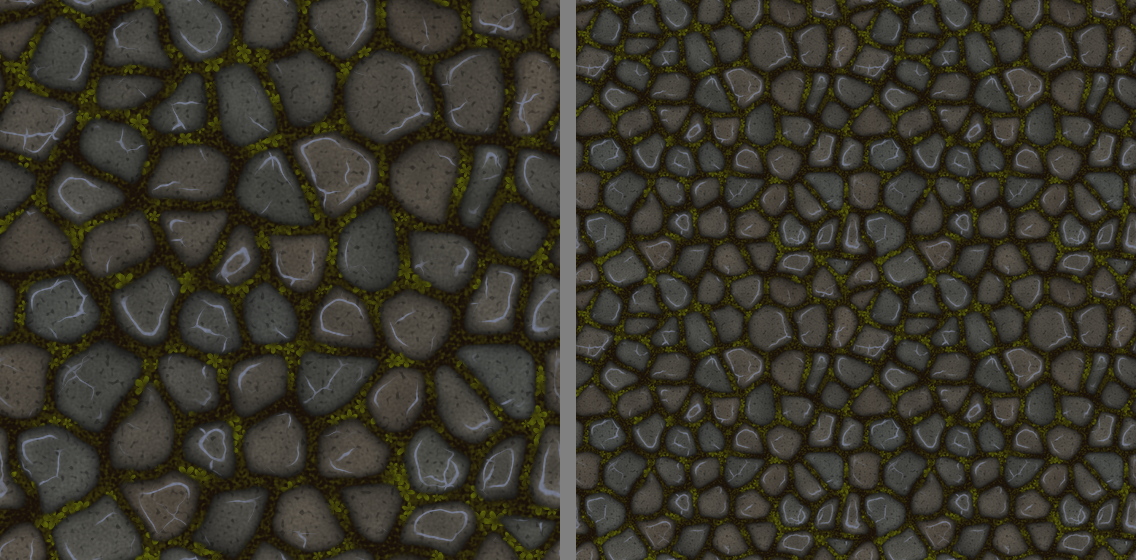
Left, the tile; right, the same tile 2 across and 2 down.
Give the GLSL for this texture, as a three.js fragment shader.

```glsl
#define STONES 8.0
#define JITTER 0.78
#define JOINT 0.065
#define CORNER 15.0
#define VEINS 16.0
#define VEIN_WIDTH 0.0029
#define TUFTS 38.0
#define STONE_DARK vec3(0.175, 0.17, 0.155)
#define STONE_LIGHT vec3(0.315, 0.305, 0.28)
#define VEIN_COLOR vec3(0.47, 0.50, 0.60)
#define SOIL vec3(0.105, 0.072, 0.04)
#define MOSS vec3(0.20, 0.185, 0.04)

varying vec2 vUv;

vec2 hash2(vec2 p) {
  p = vec2(dot(p, vec2(127.1, 311.7)), dot(p, vec2(269.5, 183.3)));
  return fract(sin(p) * 43758.5453);
}

float corner(vec2 cell, vec2 offset, vec2 f, float n) {
  vec2 gradient = hash2(mod(cell + offset, n) + 0.5) * 2.0 - 1.0;
  return dot(gradient, f - offset);
}

// Gradient noise that wraps after n cells
float noise(vec2 uv, float n) {
  vec2 cell = floor(uv * n);
  vec2 f = fract(uv * n);
  vec2 u = f * f * f * (f * (f * 6.0 - 15.0) + 10.0);
  vec2 e = vec2(0.0, 1.0);
  return mix(mix(corner(cell, e.xx, f, n), corner(cell, e.yx, f, n), u.x),
             mix(corner(cell, e.xy, f, n), corner(cell, e.yy, f, n), u.x), u.y);
}

// Jittered site of a cell, with every second row staggered
vec2 site(vec2 cell, float n) {
  float stagger = 0.5 * mod(cell.y, 2.0);
  return cell + 0.5 + JITTER * (hash2(mod(cell, n)) - 0.5) + vec2(stagger, 0.0);
}

// Wrapping Voronoi: x = rounded distance to the border, yz = cell id
vec3 voronoi(vec2 uv, float n, float sharpness) {
  vec2 p = uv * n;
  vec2 base = floor(p), nearCell = base, near = vec2(9.0);
  for (int y = -2; y <= 2; y++)
  for (int x = -2; x <= 2; x++) {
    vec2 cell = base + vec2(x, y);
    vec2 r = site(cell, n) - p;
    if (dot(r, r) < dot(near, near)) { near = r; nearCell = cell; }
  }
  float sum = 0.0;
  for (int y = -2; y <= 2; y++)
  for (int x = -2; x <= 2; x++) {
    vec2 r = site(nearCell + vec2(x, y), n) - p;
    vec2 across = r - near;
    if (dot(across, across) > 0.0001)
      sum += exp(-sharpness * dot(0.5 * (near + r), normalize(across)));
  }
  return vec3(-log(sum) / sharpness, mod(nearCell, n));
}

// Scattered five-leaved rosettes, brighter towards the tips
float tufts(vec2 uv) {
  vec2 p = uv * TUFTS, base = floor(p);
  float cover = 0.0;
  for (int y = -1; y <= 1; y++)
  for (int x = -1; x <= 1; x++) {
    vec2 cell = base + vec2(x, y);
    vec2 h = hash2(mod(cell, TUFTS) + 3.7);
    vec2 d = p - cell - 0.2 - 0.6 * h;
    float size = 0.3 + 0.5 * h.y;
    float leaf = size * (0.35 + 0.65 * abs(cos(2.5 * atan(d.y, d.x + 0.0001) + 6.28 * h.x)));
    float r = length(d);
    float shape = 1.0 - smoothstep(-0.09, 0.07, r - leaf);
    cover = max(cover, shape * step(0.35, h.x) * (0.45 + 0.6 * r / size));
  }
  return cover;
}

float line(float distance, float width) {
  return 1.0 - smoothstep(width * 0.2, width, distance);
}

void main() {
  vec2 uv = vUv;
  vec2 wobble = vec2(noise(uv, 10.0), noise(uv + 0.37, 10.0));
  vec2 rough = vec2(noise(uv, 54.0), noise(uv + 0.61, 54.0));
  vec3 stone = voronoi(uv + 0.034 * wobble + 0.003 * rough, STONES, CORNER);
  float inside = stone.x - JOINT;
  vec2 id = hash2(stone.yz + 11.0);
  vec2 local = uv + id;
  float grain = noise(uv, 176.0);
  float pits = noise(uv, 112.0);
  float cloud = noise(local, 14.0);

  // Domed stone with worn patches, grain and a tint of its own
  float dome = smoothstep(-0.01, 0.22, inside);
  vec3 rock = mix(STONE_DARK, STONE_LIGHT, clamp(0.12 + 0.7 * dome + 0.55 * cloud, 0.0, 1.0));
  rock *= mix(vec3(0.94, 1.0, 1.04), vec3(1.05, 0.99, 0.94), id.x) * (0.93 + 0.14 * id.y);
  rock *= 1.0 + 0.22 * grain - 0.3 * smoothstep(0.12, 0.45, pits);
  rock *= mix(0.55, 1.0, smoothstep(-0.02, 0.09, inside));

  // Broken veins: one follows the rim, the others branch across
  float rim = abs(inside - 0.15 - 0.13 * noise(local, 20.0) - 0.035 * rough.x) / STONES;
  float rimMask = smoothstep(0.0, 0.22, noise(local.yx, 9.0));
  float crack = voronoi(local + 0.008 * rough, VEINS, 60.0).x / VEINS;
  float crackMask = smoothstep(0.06, 0.28, noise(local + 0.23, 12.0));
  float vein = max(rimMask * line(rim, VEIN_WIDTH * (0.5 + 0.6 * rimMask)),
                   crackMask * line(crack, VEIN_WIDTH * (0.4 + 0.6 * crackMask)));
  float glow = max(rimMask * line(rim, 0.011), 0.6 * crackMask * line(crack, 0.009));
  float body = smoothstep(0.03, 0.09, inside);
  rock += 0.055 * glow * body;
  rock = mix(rock, VEIN_COLOR, vein * body * (0.82 + 0.3 * grain));

  // Soil joint with crumbs of moss
  float middle = 1.0 - smoothstep(-0.06, 0.025, inside);
  float patches = noise(uv, 13.0);
  float crumbs = smoothstep(-0.3, 0.35, pits + 0.6 * grain + 0.7 * patches);
  vec3 joint = mix(SOIL, MOSS, crumbs * (0.25 + 0.65 * middle));
  joint *= 1.0 + 0.45 * grain;
  vec3 color = mix(joint, rock, smoothstep(-0.015, 0.025, inside));

  // Leafy tufts spill a little over the stones
  float leafMask = 1.0 - smoothstep(-0.02, 0.05, inside + 0.04 * rough.y);
  float leaves = tufts(uv + 0.003 * rough) * leafMask * smoothstep(-0.2, 0.25, patches + 0.06);
  vec3 leafColor = mix(MOSS, vec3(0.34, 0.37, 0.04), leaves) * (1.0 + 0.35 * grain);
  color = mix(color, leafColor, clamp(leaves * 1.1, 0.0, 0.95));

  gl_FragColor = vec4(color, 1.0);
}
```
